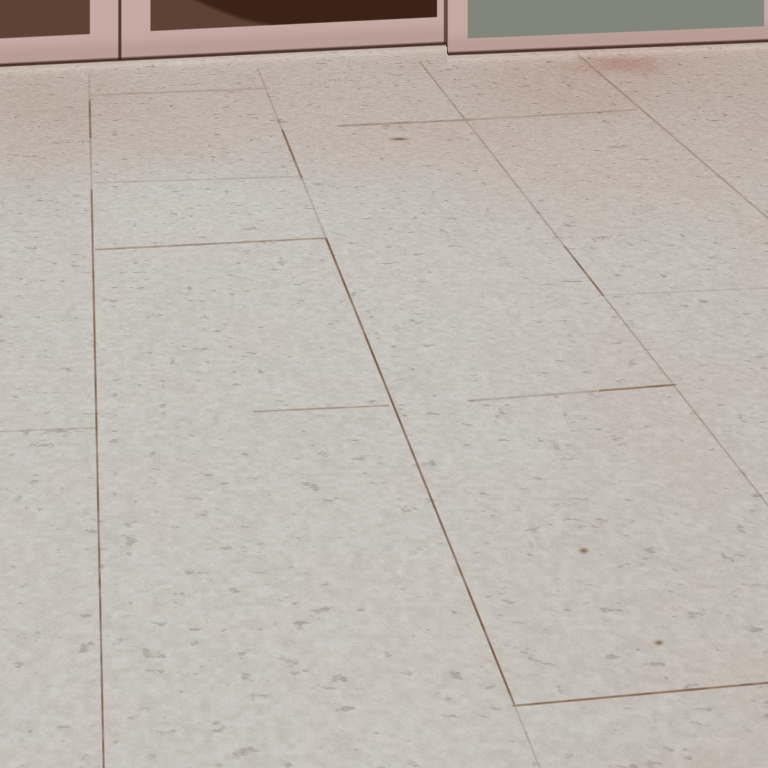
A three.js fragment shader for this texture:

```glsl
#define STONE vec3(0.775, 0.763, 0.735)
#define WARM vec3(0.725, 0.655, 0.615)
#define SEAM vec3(0.45, 0.34, 0.27)
#define FRAME vec3(0.72, 0.615, 0.59)
#define SHADOW vec3(0.22, 0.13, 0.10)
#define DARK_GLASS vec3(0.23, 0.14, 0.09)
#define PALE_GLASS vec3(0.51, 0.52, 0.48)
#define GRAIN 0.085
#define SOFT 0.0013

varying vec2 vUv;

float hash(vec2 p) {
  vec3 q = fract(vec3(p.xyx) * 0.1031);
  q += dot(q, q.yzx + 33.33);
  return fract((q.x + q.y) * q.z);
}

float noise(vec2 p) {
  vec2 i = floor(p), f = fract(p);
  f = f * f * (3.0 - 2.0 * f);
  return mix(mix(hash(i), hash(i + vec2(1, 0)), f.x),
             mix(hash(i + vec2(0, 1)), hash(i + vec2(1, 1)), f.x), f.y);
}

float fbm(vec2 p) {
  float sum = 0.0, amp = 0.5;
  for (int i = 0; i < 4; i++) {
    sum += amp * noise(p);
    p = p * 2.03 + 17.1;
    amp *= 0.5;
  }
  return sum;
}

// Coverage above zero, and between two bounds
float above(float d) { return smoothstep(-SOFT, SOFT, d); }
float band(float x, float lo, float hi) { return above(x - lo) * above(hi - x); }

// Soft straight joint from a to b
float seam(vec2 p, vec2 a, vec2 b, float width) {
  vec2 ab = b - a;
  float t = clamp(dot(p - a, ab) / dot(ab, ab), 0.0, 1.0);
  return 1.0 - smoothstep(width - SOFT, width + SOFT, length(p - a - ab * t));
}

float blob(vec2 p, vec2 center, vec2 size) {
  vec2 d = (p - center) / size;
  return exp(-dot(d, d));
}

float joints(vec2 p) {
  // Long joints running away from the viewer
  float m = 0.75 * seam(p, vec2(0.116, 0.902), vec2(0.135, 0.0), 0.0013)
          * mix(0.35, 1.0, max(above(0.753 - p.y), band(p.y, 0.82, 0.87)));
  float strong = max(band(p.y, 0.08, 0.69), band(p.y, 0.768, 0.831));
  m = max(m, seam(p, vec2(0.336, 0.909), vec2(0.703, 0.0), 0.0014) * mix(0.22, 0.8, strong));
  m = max(m, seam(p, vec2(0.547, 0.919), vec2(1.0, 0.342), 0.0012)
          * mix(0.32, 0.8, band(p.y, 0.614, 0.68)));
  m = max(m, 0.35 * seam(p, vec2(0.753, 0.928), vec2(1.0, 0.716), 0.0012));
  // Cross joints, far to near
  m = max(m, 0.25 * seam(p, vec2(0.117, 0.876), vec2(0.35, 0.885), 0.001));
  m = max(m, 0.40 * seam(p, vec2(0.44, 0.836), vec2(0.61, 0.844), 0.0012));
  m = max(m, 0.28 * seam(p, vec2(0.61, 0.844), vec2(0.83, 0.857), 0.001));
  m = max(m, 0.18 * seam(p, vec2(0.12, 0.762), vec2(0.388, 0.77), 0.001));
  m = max(m, 0.48 * seam(p, vec2(0.125, 0.675), vec2(0.424, 0.69), 0.0011));
  m = max(m, 0.15 * seam(p, vec2(0.79, 0.616), vec2(1.0, 0.625), 0.001));
  m = max(m, 0.38 * seam(p, vec2(0.33, 0.464), vec2(0.506, 0.472), 0.0011));
  m = max(m, seam(p, vec2(0.61, 0.478), vec2(0.879, 0.499), 0.0013)
          * mix(0.28, 0.75, above(p.x - 0.78)));
  m = max(m, 0.22 * seam(p, vec2(0.0, 0.438), vec2(0.124, 0.443), 0.001));
  m = max(m, 0.75 * seam(p, vec2(0.669, 0.081), vec2(1.0, 0.111), 0.0014));
  return m * (0.7 + 0.5 * noise(p * 70.0));
}

vec3 paving(vec2 p) {
  // Grain is finer with distance and stretched sideways
  vec2 q = vec2(p.x - 0.15, 1.0) / (1.6 - p.y);
  float grain = fbm(vec2(q.x * 130.0, q.y * 330.0));
  float mottle = fbm(p * vec2(9.0, 16.0) + 4.0);
  float warm = 0.75 * smoothstep(0.62, 0.95, p.y)
             + 0.30 * smoothstep(0.45, 1.0, p.x) * (1.0 - 0.4 * p.y)
             + 0.35 * blob(p, vec2(0.74, 0.89), vec2(0.11, 0.035))
             + 0.20 * blob(p, vec2(0.05, 0.83), vec2(0.12, 0.08))
             - 0.30 * blob(p, vec2(0.25, 0.73), vec2(0.15, 0.05));
  vec3 col = mix(STONE, WARM, clamp(warm + 0.6 * (mottle - 0.47), 0.0, 1.0));
  col += GRAIN * (grain - 0.47) * vec3(1.0, 1.05, 1.1) + 0.03 * (mottle - 0.47);
  col += (hash(floor(p * 512.0)) - 0.5) * 0.02;
  col -= 0.10 * smoothstep(0.64, 0.80, fbm(q * vec2(70.0, 230.0) + 31.0));
  // Reddish smears and small dark specks
  float smear = blob(p, vec2(0.82, 0.917), vec2(0.07, 0.014));
  col -= vec3(0.05, 0.13, 0.13) * smear * noise(p * vec2(25.0, 90.0));
  float speck = blob(p, vec2(0.76, 0.283), vec2(0.005, 0.003))
              + blob(p, vec2(0.858, 0.163), vec2(0.005, 0.003))
              + blob(p, vec2(0.52, 0.819), vec2(0.010, 0.0018));
  col = mix(col, SEAM, min(0.8 * speck, 1.0));
  return mix(col, SEAM, joints(p));
}

vec3 doors(vec2 p, float sill) {
  float rise = p.y - sill;
  vec3 col = FRAME + 0.05 * smoothstep(0.012, 0.035, rise);
  // Dark left panes with a paler curved reflection
  float curve = 0.969 + 0.9 * pow(max(0.345 - p.x, 0.0), 1.4);
  float pale = smoothstep(-0.004, 0.004, curve - p.y) * above(0.35 - p.x);
  vec3 brown = mix(DARK_GLASS, vec3(0.40, 0.29, 0.24), 0.8 * pale);
  float left = above(0.117 - p.x) + band(p.x, 0.196, 0.569);
  col = mix(col, brown, left * above(rise - 0.037));
  col = mix(col, PALE_GLASS, band(p.x, 0.609, 0.995) * above(rise - 0.021));
  // Gaps between leaves and the shadow along the sill
  col = mix(col, SHADOW, 0.8 * band(p.x, 0.154, 0.158) + 0.7 * band(p.x, 0.578, 0.583));
  return mix(col, SHADOW, 0.85 * (1.0 - smoothstep(0.002, 0.006, rise)));
}

void main() {
  vec2 p = vUv;
  float sill = mix(0.913 + 0.049 * p.x, 0.928 + 0.041 * (p.x - 0.586), above(p.x - 0.582));
  vec3 floorColor = paving(p) + 0.07 * exp(-abs(p.y - sill + 0.006) * 220.0);
  gl_FragColor = vec4(mix(floorColor, doors(p, sill), above(p.y - sill)), 1.0);
}
```
